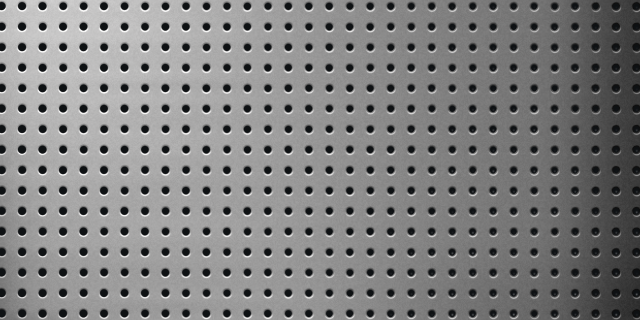
Give the GLSL for this texture, as a WebGL 2 fragment shader.

```glsl
#version 300 es
precision highp float;
// Perforated steel sheet: a square grid of pressed round holes under raking light.

#define PITCH 0.06402
#define FIRST_HOLE vec2(0.0052, 0.0203)
#define ROW_TILT 0.0013
#define HOLE_LEFT 0.0124
#define HOLE_RIGHT 0.0092
#define RIM_RADIUS 0.0146
#define RIM_WIDTH 0.0026
#define RIM_GLOW 0.30
#define RIM_SHADE 0.17
#define GRAIN 0.055
#define BRUSHING 0.035

uniform vec2 u_resolution;
out vec4 fragColor;

const vec3 HOLE_COLOR = vec3(0.055, 0.065, 0.075);
const vec3 STEEL_TINT = vec3(1.0, 0.997, 0.996);

float hash(vec2 p) {
    vec3 h = fract(vec3(p.xyx) * 0.1031);
    h += dot(h, h.yzx + 33.33);
    return fract((h.x + h.y) * h.z);
}

float noise(vec2 p) {
    vec2 i = floor(p), f = fract(p);
    f = f * f * (3.0 - 2.0 * f);
    vec2 e = vec2(0.0, 1.0);
    return mix(mix(hash(i), hash(i + e.yx), f.x),
               mix(hash(i + e.xy), hash(i + e.yy), f.x), f.y);
}

// Broad light: bright at upper left, falling into shadow at the right edge.
float sheetLight(vec2 p) {
    float x = p.x * 0.5;
    float light = mix(0.73, 0.42, smoothstep(0.0, 1.0, x * 0.95));
    float leftSide = 1.0 - smoothstep(0.0, 0.55, x);
    light += leftSide * 0.22 * (p.y - 0.62);
    light -= 0.13 * exp(-x * 22.0) * (1.3 - p.y);
    light -= 0.20 * smoothstep(0.83, 1.02, x);
    light -= 0.05 * smoothstep(0.30, 0.0, p.y) * smoothstep(0.4, 0.9, x);
    return light;
}

// Fine speckle everywhere, with soft horizontal streaks toward the left.
float surfaceWear(vec2 p) {
    float speckle = 0.6 * noise(p * 310.0) + 0.4 * noise(p * 150.0 + 17.0) - 0.5;
    float streak = noise(p * vec2(1.8, 26.0)) - 0.5;
    return GRAIN * speckle + BRUSHING * streak * (1.0 - smoothstep(0.3, 1.5, p.x));
}

void main() {
    vec2 p = gl_FragCoord.xy / u_resolution.y;
    float pixel = 1.0 / u_resolution.y;
    float across = clamp(p.x * 0.5, 0.0, 1.0);

    // Nearest hole, with a slight irregularity in its placement.
    vec2 grid = p - FIRST_HOLE + vec2(0.0, ROW_TILT * p.x);
    vec2 id = floor(grid / PITCH + 0.5);
    vec2 q = grid - id * PITCH;
    float chance = hash(id + 41.0);
    q += 0.0008 * (vec2(chance, hash(id + 73.0)) - 0.5);

    float light = sheetLight(p) + surfaceWear(p);

    // Pressed rim: lit below, shaded above.
    float r = length(q);
    vec2 lightDir = normalize(vec2(mix(-0.1, 0.35, across), -1.0));
    float facing = dot(q / max(r, 0.0001), lightDir);
    float radius = RIM_RADIUS - 0.0012 * across;
    float ring = exp(-pow((r - radius) / RIM_WIDTH, 2.0));
    float lit = smoothstep(-0.1, 1.0, facing);
    float shaded = smoothstep(0.1, -1.0, facing);
    light += ring * (RIM_GLOW * (0.85 + 0.3 * chance) * lit - RIM_SHADE * shaded);
    float bowl = 1.0 - smoothstep(radius - 0.003, radius + 0.001, r);
    light -= bowl * mix(0.20, 0.10, lit);
    vec3 color = clamp(light, 0.06, 0.97) * STEEL_TINT;

    // Opening: smaller, higher and more pointed toward the right.
    vec2 h = q - vec2(-0.0006, 0.0016) * across;
    h.x *= 1.0 + 0.25 * across * smoothstep(0.004, -0.012, h.y);
    float holeRadius = mix(HOLE_LEFT, HOLE_RIGHT, across) * (0.97 + 0.06 * chance);
    float hole = 1.0 - smoothstep(-0.7 * pixel, 0.7 * pixel, length(h) - holeRadius);

    // Faint reflection on the inner wall of some holes.
    float glint = exp(-dot(h - vec2(0.001, -0.003), h - vec2(0.001, -0.003)) / 0.000012);
    float glintAmount = 0.30 * chance * smoothstep(0.55, 0.75, across) * (1.0 - 0.8 * p.y);
    vec3 inside = HOLE_COLOR + glint * glintAmount;
    color = mix(color, inside, hole);

    fragColor = vec4(color, 1.0);
}
```
